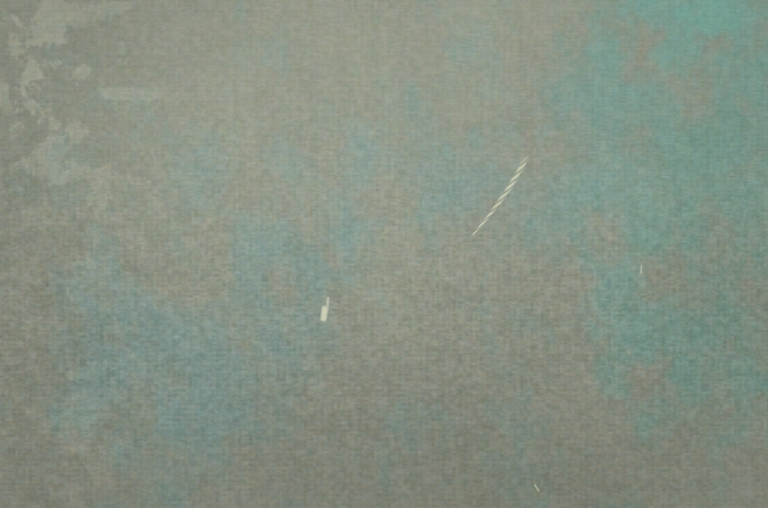
Reproduce this texture procedurally as a WebGL 2 fragment shader.

```glsl
#version 300 es
precision highp float;
// Worn grey-green woven cloth with teal stains, pale flaking and a few stitch-like scratches.
uniform vec2 u_resolution;
out vec4 fragColor;

float hash(vec2 p) {
  return fract(sin(dot(p, vec2(127.1, 311.7))) * 43758.5453);
}

float noise(vec2 p) {
  vec2 cell = floor(p), f = fract(p);
  f = f * f * (3.0 - 2.0 * f);
  return mix(mix(hash(cell), hash(cell + vec2(1, 0)), f.x),
             mix(hash(cell + vec2(0, 1)), hash(cell + vec2(1, 1)), f.x), f.y);
}

float fbm(vec2 p) {
  float sum = 0.0, amp = 0.5;
  for (int i = 0; i < 5; i++) {
    sum += amp * noise(p);
    p = mat2(1.6, 1.2, -1.2, 1.6) * p + 7.3;
    amp *= 0.55;
  }
  return sum / 1.06;
}

// Soft round spot used to place light and stains
float spot(vec2 p, vec2 center, vec2 size) {
  vec2 d = (p - center) / size;
  return exp(-dot(d, d));
}

// Soft-edged stroke from a to b
float stroke(vec2 p, vec2 a, vec2 b, float radius) {
  vec2 ab = b - a;
  float d = length(p - a - ab * clamp(dot(p - a, ab) / dot(ab, ab), 0.0, 1.0));
  return 1.0 - smoothstep(radius * 0.4, radius * 1.5, d);
}

// Curved scratch broken into slanted beads
float beadedScratch(vec2 p) {
  float t = (p.y - 0.536) / 0.158;
  float dx = p.x - 0.929 - 0.109 * t * (1.3 - 0.3 * t);
  float width = 0.002 + 0.0025 * smoothstep(0.0, 0.6, t);
  float line = 1.0 - smoothstep(width * 0.4, width * 1.6, abs(dx) * 0.8);
  float bead = 0.5 + 0.5 * sin(6.2832 * (t * 8.5 - dx * 70.0));
  float ends = smoothstep(-0.02, 0.06, t) * (1.0 - smoothstep(0.85, 1.04, t));
  return line * ends * mix(0.3, 1.0, smoothstep(0.2, 0.7, bead));
}

void main() {
  vec2 p = gl_FragCoord.xy / u_resolution.y;
  vec2 warped = p + 0.03 * vec2(noise(p * 18.0), noise(p * 18.0 + 40.0));
  float focus = 0.55 + 0.45 * spot(p, vec2(0.8, 0.36), vec2(3.0, 0.38));

  // Broad light, brightest above the middle
  float shade = mix(0.487, 0.602, spot(p, vec2(0.72, 0.78), vec2(0.8, 0.6)));
  shade -= 0.025 * spot(p, vec2(0.95, 0.12), vec2(0.4, 0.25));
  shade += 0.05 * (fbm(warped * 5.0) - 0.5);
  vec3 color = shade * vec3(1.0, 1.03, 0.925);

  // Teal and blue-grey stains with mottled edges
  float place = 0.9 * spot(p, vec2(1.4, 0.65), vec2(0.4, 0.6))
              + 0.7 * spot(p, vec2(0.35, 0.25), vec2(0.35, 0.35))
              + 0.4 * spot(p, vec2(0.72, 0.65), vec2(0.3, 0.2));
  float mottle = fbm(warped * vec2(14.0, 11.0) + 3.0);
  float stain = smoothstep(0.45, 0.85, 0.45 * place + mottle * 0.75);
  vec3 stainTint = mix(vec3(0.91, 1.025, 1.08), vec3(0.86, 1.05, 1.07), smoothstep(0.9, 1.4, p.x));
  color *= mix(vec3(1), stainTint, stain);
  float corner = spot(p, vec2(1.36, 0.97), vec2(0.2, 0.12)) * smoothstep(0.3, 0.7, mottle);
  color = mix(color, vec3(0.46, 0.64, 0.59), corner * 0.75);

  // Pale flaking along the left side
  float flakePlace = spot(p, vec2(0.08, 0.85), vec2(0.22, 0.28))
                   + 0.5 * spot(p, vec2(0.15, 0.2), vec2(0.15, 0.3));
  float flake = smoothstep(0.5, 0.62, fbm(warped * 24.0 + 11.0));
  color += (flake - 0.3) * flakePlace * vec3(0.07, 0.065, 0.06);

  // Fine weave: faint thread grid, uneven threads and grain
  vec2 bend = p + 0.003 * vec2(noise(p * 30.0), noise(p * 30.0 + 9.0));
  float grid = sin(bend.x * 580.0) * 0.5 + sin(bend.y * 640.0) * 0.5;
  float threads = noise(p * vec2(75.0, 190.0)) + noise(p * vec2(150.0, 80.0) + 5.0) - 1.0;
  float grain = noise(p * vec2(210.0, 290.0) + 21.0) - 0.5;
  color += focus * (0.009 * grid + 0.045 * threads + 0.045 * grain);
  vec2 chroma = vec2(noise(p * 95.0 + 60.0), noise(p * 95.0 + 90.0)) - 0.5;
  color += vec3(chroma.x, 0.0, chroma.y) * 0.03;

  // Bare pale threads showing through
  float bare = 0.8 * beadedScratch(p);
  bare = max(bare, 0.9 * stroke(p, vec2(0.637, 0.373), vec2(0.639, 0.392), 0.006));
  bare = max(bare, 0.6 * stroke(p, vec2(0.643, 0.385), vec2(0.646, 0.413), 0.003));
  bare = max(bare, 0.5 * stroke(p, vec2(1.262, 0.463), vec2(1.263, 0.477), 0.002));
  bare = max(bare, 0.5 * stroke(p, vec2(1.053, 0.045), vec2(1.06, 0.034), 0.002));
  color = mix(color, vec3(0.82, 0.83, 0.72), bare);

  fragColor = vec4(color, 1.0);
}
```
